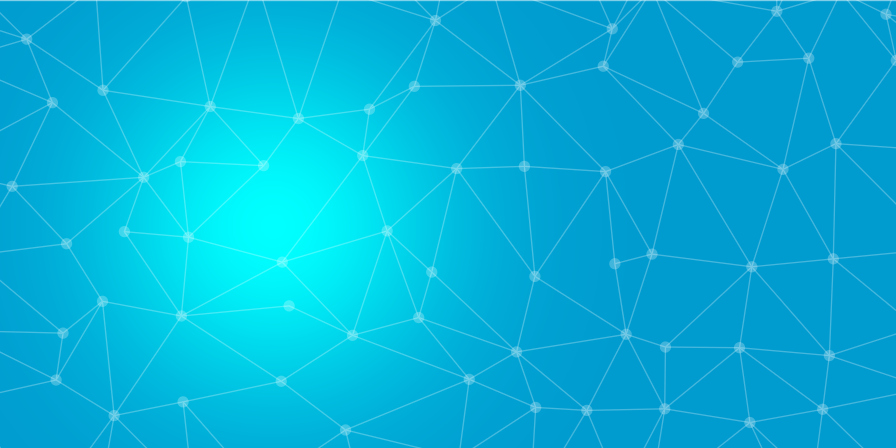
Write a Shadertoy shader that draws this background.

```glsl
#define GLOW_CENTER vec2(0.61, 0.495)
#define GLOW_RADIUS 0.392
#define CELL_SIZE 0.178
#define JITTER 0.78
#define LINK_WIDTH 0.0030
#define LINK_ALPHA 0.27
#define LINK_DENSITY 0.86
#define NODE_RADIUS 0.0125
#define NODE_ALPHA 0.25
#define RIM_HEIGHT 0.0026

const vec3 DEEP_BLUE = vec3(0.0, 0.607, 0.812);
const vec3 BRIGHT_CYAN = vec3(0.0, 1.0, 1.0);
const vec3 WHITE = vec3(1.0);

vec2 hash22(vec2 p) {
    vec3 q = fract(p.xyx * vec3(0.1031, 0.1030, 0.0973));
    q += dot(q, q.yzx + 33.33);
    return fract((q.xx + q.yz) * q.zy);
}

// Jittered node inside a grid cell, in canvas units
vec2 nodeAt(vec2 cell) {
    vec2 offset = 0.5 + JITTER * (hash22(cell + 17.0) - 0.5);
    return (cell + offset) * CELL_SIZE;
}

float segmentDistance(vec2 p, vec2 a, vec2 b) {
    vec2 ab = b - a;
    float t = clamp(dot(p - a, ab) / dot(ab, ab), 0.0, 1.0);
    return length(p - a - ab * t);
}

// Antialiased fill of everything closer than radius
float coverage(float dist, float radius, float pixel) {
    return clamp((radius - dist) / pixel + 0.5, 0.0, 1.0);
}

// x: nearest link distance, y: nearest node distance
vec2 networkDistance(vec2 p) {
    vec2 home = floor(p / CELL_SIZE);
    vec2 nearest = vec2(1e3);
    for (int j = -1; j <= 0; j++) {
        for (int i = -1; i <= 0; i++) {
            vec2 cell = home + vec2(i, j);
            vec2 a = nodeAt(cell);
            vec2 b = nodeAt(cell + vec2(1, 0));
            vec2 c = nodeAt(cell + vec2(0, 1));
            vec2 d = nodeAt(cell + vec2(1, 1));
            vec2 keep = hash22(cell + 71.0);

            // Sides of the mesh, some left open
            if (keep.x < LINK_DENSITY)
                nearest.x = min(nearest.x, segmentDistance(p, a, b));
            if (keep.y < LINK_DENSITY)
                nearest.x = min(nearest.x, segmentDistance(p, a, c));

            // The shorter diagonal splits each quad
            float diagonal = distance(a, d) < distance(b, c)
                ? segmentDistance(p, a, d)
                : segmentDistance(p, b, c);
            nearest.x = min(nearest.x, diagonal);
            nearest.y = min(nearest.y, distance(p, a));
        }
    }
    return nearest;
}

void mainImage(out vec4 fragColor, in vec2 fragCoord) {
    vec2 p = fragCoord / iResolution.y;
    float pixel = 1.0 / iResolution.y;

    // Soft radial glow
    vec2 fromGlow = (p - GLOW_CENTER) / GLOW_RADIUS;
    vec3 color = mix(DEEP_BLUE, BRIGHT_CYAN, exp(-dot(fromGlow, fromGlow)));

    // Translucent links and nodes
    vec2 net = networkDistance(p);
    float link = coverage(net.x, 0.5 * LINK_WIDTH, pixel);
    float node = coverage(net.y, NODE_RADIUS, pixel);
    color = mix(color, WHITE, LINK_ALPHA * link);
    color = mix(color, WHITE, NODE_ALPHA * node);

    // Pale rim along the top
    color = mix(color, WHITE, 0.5 * coverage(1.0 - p.y, RIM_HEIGHT, pixel));

    fragColor = vec4(color, 1.0);
}
```
